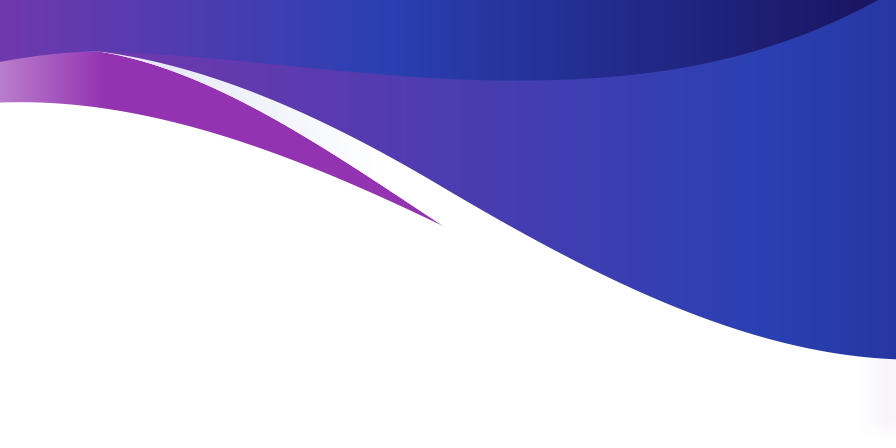
This background is drawn by a WebGL 2 fragment shader. Its source:

```glsl
#version 300 es
precision highp float;
// Layered violet and blue waves sweeping across a white background.

uniform vec2 u_resolution;
out vec4 fragColor;

// Height of a cubic Bezier whose control points are evenly spaced from x0 to x1.
float curve(float x, float x0, float x1, vec4 h) {
    float t = clamp((x - x0) / (x1 - x0), 0.0, 1.0);
    float s = 1.0 - t;
    return dot(h, vec4(s * s * s, 3.0 * s * s * t, 3.0 * s * t * t, t * t * t));
}

// Antialiased coverage of the region above an edge.
float above(float y, float edge) {
    float d = y - edge;
    float pixel = length(vec2(dFdx(d), dFdy(d)));
    return clamp(0.5 + d / max(pixel, 1e-5), 0.0, 1.0);
}

// Violet at 0, blue at 1, navy at 2.
vec3 waveRamp(float t) {
    vec3 violet = vec3(0.44, 0.22, 0.68);
    vec3 blue = vec3(0.165, 0.25, 0.70);
    vec3 navy = vec3(0.10, 0.08, 0.38);
    vec3 color = mix(violet, blue, clamp(t, 0.0, 1.0));
    return mix(color, navy, clamp(t - 1.0, 0.0, 1.0));
}

void main() {
    // The canvas spans two units across and one unit up.
    vec2 p = gl_FragCoord.xy / u_resolution * vec2(2.0, 1.0);

    // Edges of the top band, the main wave and the purple ribbon
    float bandEdge = p.x < 0.221
        ? curve(p.x, 0.0, 0.221, vec4(0.862, 0.875, 0.885, 0.885))
        : p.x < 1.146
        ? curve(p.x, 0.221, 1.146, vec4(0.885, 0.876, 0.820, 0.820))
        : curve(p.x, 1.146, 2.0, vec4(0.820, 0.820, 0.854, 1.023));
    float waveEdge = p.x < 0.99
        ? curve(p.x, 0.221, 0.99, vec4(0.885, 0.852, 0.734, 0.581))
        : curve(p.x, 0.99, 2.0, vec4(0.581, 0.382, 0.211, 0.198));
    float ribbonTop = curve(p.x, 0.221, 0.99, vec4(0.885, 0.844, 0.664, 0.495));
    float ribbonBottom = curve(p.x, 0.0, 0.99, vec4(0.771, 0.784, 0.654, 0.495));

    // White ground with a faint lavender glow at the lower right
    float glow = smoothstep(1.9, 2.0, p.x) * smoothstep(0.01, 0.07, p.y);
    vec3 color = mix(vec3(1.0), vec3(0.97, 0.955, 0.98), glow);

    // Purple ribbon, paler toward the left
    float overRibbon = above(p.y, ribbonTop);
    float ribbon = max(above(p.y, ribbonBottom) - overRibbon, 0.0);
    vec3 purple = mix(vec3(0.73, 0.49, 0.80), vec3(0.575, 0.20, 0.70),
                      clamp(p.x / 0.235, 0.0, 1.0));
    color = mix(color, purple, ribbon);

    // Pale sliver fading to white between the ribbon and the wave
    vec3 sliver = mix(vec3(0.90, 0.915, 0.965), vec3(1.0),
                      clamp((p.x - 0.36) / 0.5, 0.0, 1.0));
    color = mix(color, sliver, overRibbon);

    // Main wave, then the darker band over it
    color = mix(color, waveRamp((p.x - 0.25) / 1.45), above(p.y, waveEdge));
    float bandTone = p.x < 0.85 ? p.x / 0.85 : 1.0 + (p.x - 0.85) / 1.1;
    color = mix(color, waveRamp(bandTone), above(p.y, bandEdge));

    fragColor = vec4(color, 1.0);
}
```
